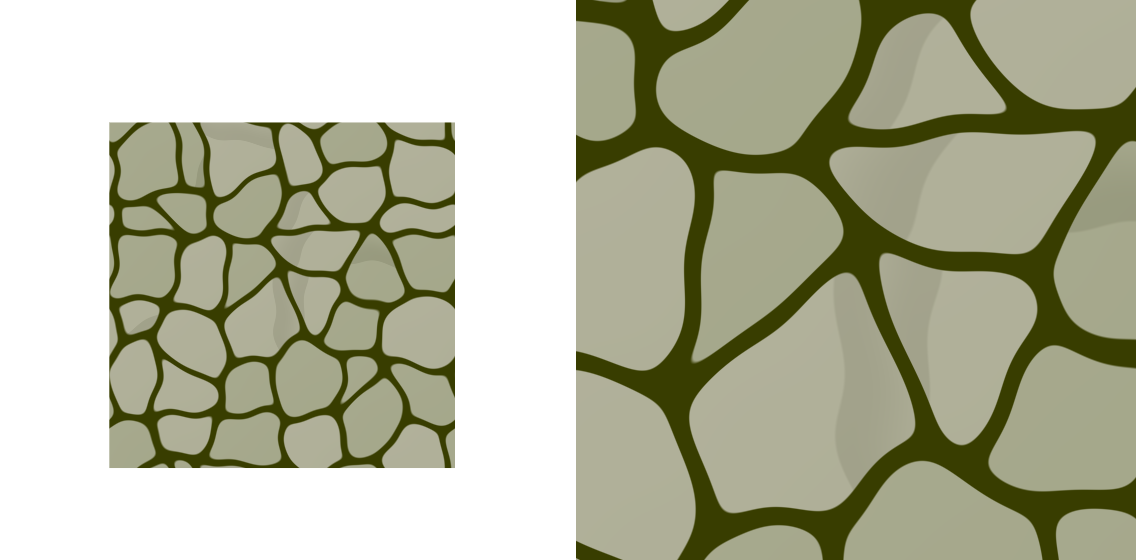
Left: the whole. Right: its middle third, enlarged.
Write a WebGL 1 fragment shader that draws this texture.

```glsl
precision highp float;
uniform vec2 u_resolution;

const float GRID = 6.0;                       // stones per panel side
const vec2 PANEL_MIN = vec2(0.1953, 0.1641);
const float PANEL_SIZE = 0.6172;
const vec3 PAPER = vec3(1.0);
const vec3 MORTAR = vec3(0.22, 0.24, 0.0);
const vec3 STONE_LIGHT = vec3(0.69, 0.69, 0.60);
const vec3 STONE_DARK = vec3(0.65, 0.66, 0.55);

// Two random values per cell, repeating every GRID cells
vec2 hash2(vec2 cell, float salt) {
  vec3 p = fract(mod(cell, GRID).xyx * vec3(0.1031, 0.1030, 0.0973) + salt * 0.37);
  p += dot(p, p.yzx + 33.33);
  return fract((p.xx + p.yz) * p.zy);
}

vec2 seedPoint(vec2 cell) {
  return cell + 0.5 + 0.88 * (hash2(cell, 1.0) - 0.5);
}

// Squared distance less a random weight: big and small straight-sided cells
float power(vec2 p, vec2 cell) {
  vec2 d = p - seedPoint(cell);
  return dot(d, d) - 0.45 * hash2(cell, 2.0).x;
}

vec2 nearestCell(vec2 p) {
  vec2 best = floor(p);
  float bestPower = 100.0;
  for (int y = -2; y <= 2; y++) {
    for (int x = -2; x <= 2; x++) {
      vec2 cell = floor(p) + vec2(x, y);
      float w = power(p, cell);
      if (w < bestPower) {
        bestPower = w;
        best = cell;
      }
    }
  }
  return best;
}

// Smooth minimum of the distances to all sides, which rounds the corners
float edgeDistance(vec2 p, vec2 own, float sharpness) {
  float sum = 0.0;
  float ownPower = power(p, own);
  for (int y = -2; y <= 2; y++) {
    for (int x = -2; x <= 2; x++) {
      vec2 cell = floor(p) + vec2(x, y);
      vec2 gap = cell - own;
      if (dot(gap, gap) > 0.5) {
        float span = length(seedPoint(cell) - seedPoint(own));
        float d = (power(p, cell) - ownPower) / (2.0 * max(span, 0.05));
        sum += exp(-sharpness * d);
      }
    }
  }
  return -log(sum) / sharpness;
}

// Layered sines bend the sides gently and wrap with the panel
vec2 bend(vec2 p) {
  vec2 a = p * 6.2831853 / GRID;
  return p + 0.07 * sin(3.0 * a.yx + vec2(0.6, 2.1))
           + 0.035 * sin(7.0 * a.yx + 2.0 * a + vec2(4.0, 1.3));
}

// Faint slope over each stone, plus a crisp chipped facet on some
vec3 stoneColor(vec2 p, vec2 cell) {
  vec2 local = p - seedPoint(cell);
  vec2 tone = hash2(cell, 3.0);
  vec2 chip = hash2(cell, 4.0);
  float light = step(0.45, tone.x) + 0.22 * dot(local, vec2(-0.5, 0.6));
  vec3 color = mix(STONE_DARK, STONE_LIGHT, clamp(light, -0.1, 1.1));
  float angle = 6.2831853 * chip.y;
  float side = dot(local, vec2(cos(angle), sin(angle))) - 0.24;
  float facet = smoothstep(0.0, 0.02, side) * (1.0 - smoothstep(0.1, 0.6, side));
  return color - 0.055 * facet * step(chip.x, 0.3);
}

float boxMask(vec2 uv, vec2 corner, float size, float pixel) {
  vec2 d = abs(uv - corner - 0.5 * size) - 0.5 * size;
  return 1.0 - smoothstep(-0.5 * pixel, 0.5 * pixel, max(d.x, d.y));
}

void main() {
  vec2 uv = gl_FragCoord.xy / u_resolution;
  float pixel = 1.0 / min(u_resolution.x, u_resolution.y);
  vec2 p = bend((uv - PANEL_MIN) / PANEL_SIZE * GRID);

  vec2 cell = nearestCell(p);
  float inside = edgeDistance(p, cell, 18.0) - 0.052;
  float blur = 0.9 * pixel * GRID / PANEL_SIZE;
  vec3 wall = mix(MORTAR, stoneColor(p, cell), smoothstep(-blur, blur, inside));

  float panel = boxMask(uv, PANEL_MIN, PANEL_SIZE, pixel);
  gl_FragColor = vec4(mix(PAPER, wall, panel), 1.0);
}
```
